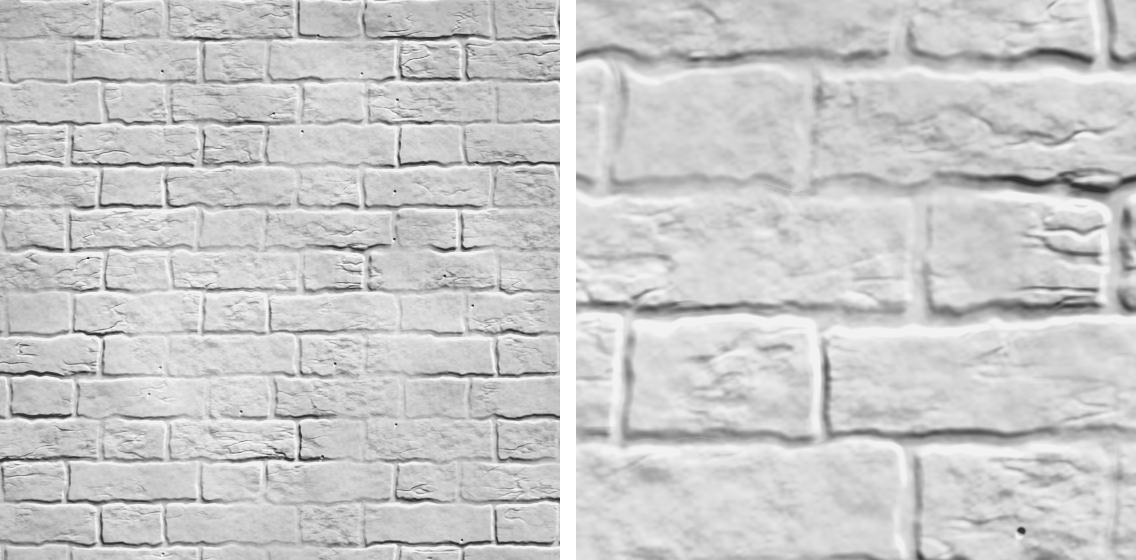
Left: the whole. Right: its middle third, enlarged.
A three.js fragment shader for this texture:

```glsl
// White painted brick wall: alternating long and short bricks in relief, lit from the upper right.
varying vec2 vUv;

#define ROWS 13.29
#define ROW_SHIFT 0.083
#define PAIR_WIDTH 0.351
#define PAIR_SHIFT 0.53
#define JOINT 0.0037
#define RAGGED 0.0135
#define GRAIN 0.9
#define WRINKLES 0.42
#define PIT_CHANCE 0.009
#define PAINT 0.838
#define LIGHT_DIR vec2(0.42, 0.91)

float hash(vec2 p) {
  vec3 q = fract(vec3(p.xyx) * 0.1031);
  q += dot(q, q.yzx + 33.33);
  return fract((q.x + q.y) * q.z);
}

float noise(vec2 p) {
  vec2 cell = floor(p), f = fract(p);
  f = f * f * (3.0 - 2.0 * f);
  float low = mix(hash(cell), hash(cell + vec2(1.0, 0.0)), f.x);
  float high = mix(hash(cell + vec2(0.0, 1.0)), hash(cell + vec2(1.0)), f.x);
  return mix(low, high, f.y);
}

float fbm(vec2 p) {
  float sum = 0.0, weight = 0.57;
  for (int i = 0; i < 3; i++) {
    sum += weight * noise(p);
    p = p * 2.03 + 17.7;
    weight *= 0.5;
  }
  return sum;
}

float roundedBox(vec2 p, vec2 halfSize, float radius) {
  vec2 q = abs(p) - halfSize + radius;
  return length(max(q, 0.0)) + min(max(q.x, q.y), 0.0) - radius;
}

// Small round holes scattered over a grid
float pits(vec2 p) {
  vec2 grid = p * 36.0, cell = floor(grid);
  vec2 center = 0.25 + 0.5 * vec2(hash(cell + 5.1), hash(cell + 8.7));
  float hole = 1.0 - smoothstep(0.03, 0.13, length(fract(grid) - center));
  return hole * step(hash(cell + 91.0), PIT_CHANCE);
}

// Surface height: about 0 in the mortar, about 1 on the bricks
float relief(vec2 p) {
  vec2 warp = vec2(fbm(p * 34.0 + 3.0), fbm(p * 34.0 + 47.0)) - 0.5;
  vec2 q = p + RAGGED * warp;

  // Bond: each pair holds one short and one long brick, shifted by half on every other row
  float y = (1.0 - q.y) * ROWS + ROW_SHIFT;
  float row = floor(y);
  float x = q.x / PAIR_WIDTH - PAIR_SHIFT + 0.5 * mod(row, 2.0);
  x += (hash(vec2(row, 12.0)) - 0.5) * 0.05;
  float along = fract(x);
  float isShort = step(along, 1.0 / 3.0);
  vec2 id = vec2(2.0 * floor(x) + isShort, row) + 40.0;
  float seed = hash(id);

  // Brick outline with a slight tilt and uneven size
  vec2 local = vec2((along - mix(0.6667, 0.1667, isShort)) * PAIR_WIDTH, (0.5 - fract(y)) / ROWS);
  local.y += local.x * (hash(id + 31.0) - 0.5) * 0.04;
  vec2 halfSize = vec2(mix(0.3333, 0.1667, isShort) * PAIR_WIDTH, 0.5 / ROWS);
  halfSize -= JOINT * (0.6 + 0.8 * vec2(seed, hash(id + 7.0)));
  float edge = roundedBox(local, halfSize, 0.006);
  float body = 1.0 - smoothstep(-0.004, 0.0022, edge);
  float depth = mix(0.3, 1.35, smoothstep(0.15, 0.85, noise(p * 11.0 + 21.0)));

  // Short flat creases, stronger on some bricks, and a fine painted grain
  vec2 creasePoint = p * vec2(24.0, 62.0) + seed * 37.0;
  float crease = 1.0 - abs(2.0 * fbm(creasePoint) - 1.0);
  float worn = smoothstep(0.45, 1.0, 0.5 * seed + 0.8 * noise(p * 24.0 + 60.0));
  float face = 1.0 - WRINKLES * worn * smoothstep(0.8, 1.0, crease);
  float lumps = 0.5 * (noise(p * vec2(42.0, 58.0) + 70.0) - 0.5);
  float grain = GRAIN * (fbm(p * vec2(78.0, 105.0)) - 0.5);
  float roughness = (0.35 + 0.55 * worn) * mix(0.65, 1.0, body);
  return body * depth * face + (grain + lumps) * roughness - 0.9 * pits(p);
}

void main() {
  vec2 p = vUv;
  float height = relief(p);
  float fine = height - relief(p + LIGHT_DIR * 0.003);
  float broad = height - relief(p + LIGHT_DIR * 0.0085);

  // Facing slopes brighten, averted slopes fall into shadow
  float shadow = mix(0.65, 1.4, noise(p * 16.0 + 33.0));
  float tone = PAINT;
  tone += 0.24 * max(fine, 0.0) + 0.44 * shadow * min(fine, 0.0);
  tone += 0.05 * max(broad, 0.0) + 0.22 * shadow * min(broad, 0.0);

  // Patchy paint and dimmer borders
  tone += 0.13 * (fbm(p * 7.0 + 9.0) - 0.5);
  tone += 0.04 * (noise(p * 210.0) - 0.5);
  vec2 fromCenter = p - vec2(0.5, 0.45);
  tone -= 0.2 * dot(fromCenter, fromCenter);

  gl_FragColor = vec4(vec3(clamp(tone, 0.2, 0.95)), 1.0);
}
```
